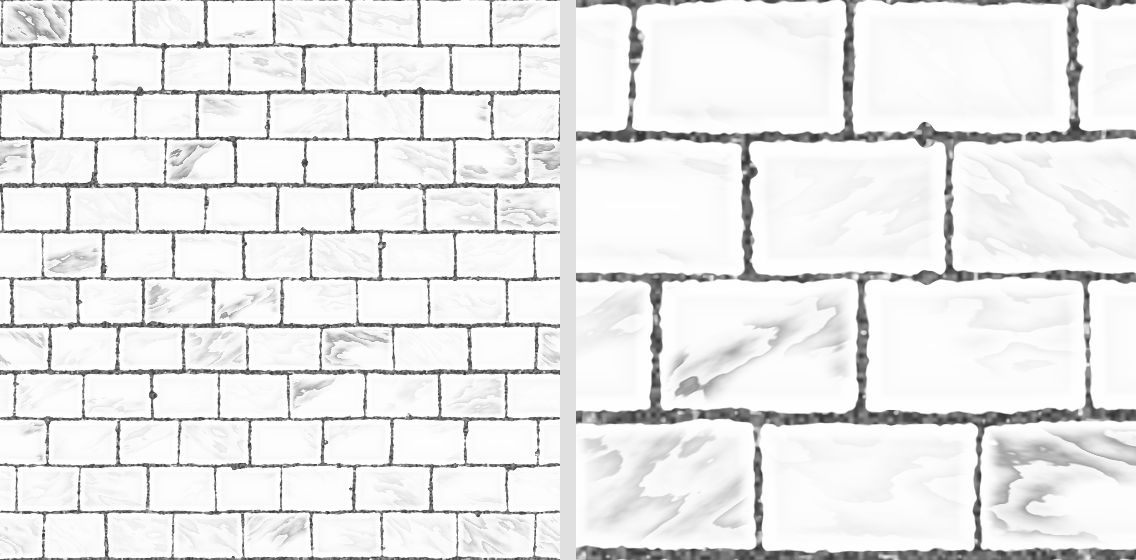
Left, the full canvas; right, a detail of the centre.
A Shadertoy shader for this texture map:

```glsl
const vec2  GRID         = vec2(8.0, 12.0);  // bricks across, courses down
const float COURSE_SHIFT = 0.45;             // running bond offset, in bricks
const float COURSE_DRIFT = 0.13;
const float JOINT_JITTER = 0.12;
const float JOINT_SLANT  = 0.005;
const vec2  JOINT_HALF   = vec2(0.0023, 0.0031);
const float CORNER       = 0.004;
const float WANDER       = 0.003;
const float ROUGHNESS    = 0.0022;
const float CHIP_DEPTH   = 0.007;
const float FACE_TONE    = 0.995;
const float GROUT_DARK   = 0.2;
const float GROUT_LIGHT  = 0.6;
const float RIM_INSET    = 0.010;
const float RIM_SHADE    = 0.03;
const float SCRAPE_FAINT = 0.07;
const float SCRAPE_HEAVY = 0.38;
const float TAU          = 6.28318;

float hash(vec2 p) {
    return fract(sin(dot(p, vec2(127.1, 311.7))) * 43758.5453);
}

// Value noise that wraps every 'period' cells
float noise(vec2 p, float period) {
    vec2 cell = floor(p), f = fract(p);
    f = f * f * (3.0 - 2.0 * f);
    vec2 a = mod(cell, period), b = mod(cell + 1.0, period);
    return mix(mix(hash(a), hash(vec2(b.x, a.y)), f.x),
               mix(hash(vec2(a.x, b.y)), hash(b), f.x), f.y);
}

float fbm(vec2 p) {
    float sum = 0.0, amp = 0.5;
    for (int i = 0; i < 5; i++) {
        sum += amp * noise(p, 256.0);
        p = p * 2.0 + 7.3;
        amp *= 0.5;
    }
    return sum;
}

// Position of an upright joint, in brick widths
float jointAt(float row, float i) {
    float k = mod(i, GRID.x);
    float phase = 0.06 + COURSE_SHIFT * mod(row, 2.0)
                - COURSE_DRIFT * cos(TAU * (row - 2.0) / GRID.y);
    float stretch = 0.08 * cos(TAU * k / GRID.x + 0.6);
    return i + phase + stretch + JOINT_JITTER * (hash(vec2(k, row) + 3.0) - 0.5);
}

float jointSlant(float row, float i) {
    return JOINT_SLANT * (hash(vec2(mod(i, GRID.x), row) + 41.0) - 0.5);
}

float jointWidth(float row, float i) {
    return JOINT_HALF.x * mix(0.65, 1.3, hash(vec2(mod(i, GRID.x), row) + 67.0));
}

float bedWidth(float row) {
    return JOINT_HALF.y * mix(0.65, 1.25, hash(vec2(mod(row, GRID.y), 19.0)));
}

float roundBox(vec2 p, vec2 halfSize, float radius) {
    vec2 q = abs(p) - halfSize + radius;
    return length(max(q, 0.0)) + min(max(q.x, q.y), 0.0) - radius;
}

// Torn layers: each band darkens slowly, then ends in a crisp edge
float scrapes(vec2 local, vec2 id) {
    float angle = 1.5 * (hash(id + 11.0) - 0.5);
    float c = cos(angle), s = sin(angle);
    vec2 q = mat2(c, -s, s, c) * local * vec2(16.0, 42.0) + 60.0 * hash(id + 23.0) + 20.0;
    float band = fract(4.0 * fbm(q) + 0.5 * q.y);
    float tear = band * band * (1.0 - smoothstep(0.88, 1.0, band));
    float patches = smoothstep(0.42, 0.72, noise(q * 0.7 + 31.0, 256.0));
    float strength = SCRAPE_FAINT * hash(id + 5.0) + SCRAPE_HEAVY * pow(hash(id + 37.0), 7.0);
    return strength * patches * (tear * 1.3 + 0.15 * fbm(q * 2.0));
}

void mainImage(out vec4 fragColor, in vec2 fragCoord) {
    vec2 uv = fragCoord / iResolution.xy;
    vec2 p = vec2(uv.x, 1.0 - uv.y + 0.002);
    float blur = max(0.7 / iResolution.y, 0.0007);

    // Find the brick under this point
    float bend = WANDER * (noise(p * 24.0, 24.0) - 0.5);
    vec2 wall = p + vec2(0.5 * bend, bend);
    float course = floor(wall.y * GRID.y);
    float row = mod(course, GRID.y);
    float x = wall.x * GRID.x;
    float i = floor(x);
    float across = fract(wall.y * GRID.y) - 0.5;
    if (x < jointAt(row, i) + across * jointSlant(row, i) * GRID.x) i -= 1.0;
    else if (x >= jointAt(row, i + 1.0) + across * jointSlant(row, i + 1.0) * GRID.x) i += 1.0;
    vec2 id = vec2(mod(i, GRID.x), row);

    // Brick outline with rough, chipped edges
    vec2 lo = vec2(jointAt(row, i) / GRID.x + across * jointSlant(row, i) + jointWidth(row, i),
                   course / GRID.y + bedWidth(course));
    vec2 hi = vec2(jointAt(row, i + 1.0) / GRID.x + across * jointSlant(row, i + 1.0)
                   - jointWidth(row, i + 1.0),
                   (course + 1.0) / GRID.y - bedWidth(course + 1.0));
    vec2 local = wall - 0.5 * (lo + hi);
    float outline = roundBox(local, 0.5 * (hi - lo), CORNER);
    float d = outline + ROUGHNESS * (noise(p * 100.0, 100.0) - 0.5)
            + 0.8 * ROUGHNESS * (noise(p * 280.0, 280.0) - 0.5)
            + CHIP_DEPTH * smoothstep(0.86, 1.0, noise(p * 48.0, 48.0));
    float brick = 1.0 - smoothstep(-blur, blur, d);

    // Pale face: soft inner rim and worn layers
    float inset = -outline;
    float rim = smoothstep(RIM_INSET - 0.003, RIM_INSET + 0.002, inset)
              * exp(-max(inset - RIM_INSET, 0.0) / 0.009);
    float wear = scrapes(local, id) * smoothstep(0.002, 0.012, inset);
    float face = FACE_TONE - RIM_SHADE * rim * mix(0.4, 1.0, hash(id + 53.0)) - wear;

    // Gritty grout with pale specks
    float grout = mix(GROUT_DARK, GROUT_LIGHT, noise(p * 340.0, 340.0));
    grout += 0.4 * smoothstep(0.72, 0.95, noise(p * 210.0 + 9.0, 210.0));

    fragColor = vec4(vec3(mix(grout, face, brick)), 1.0);
}
```
